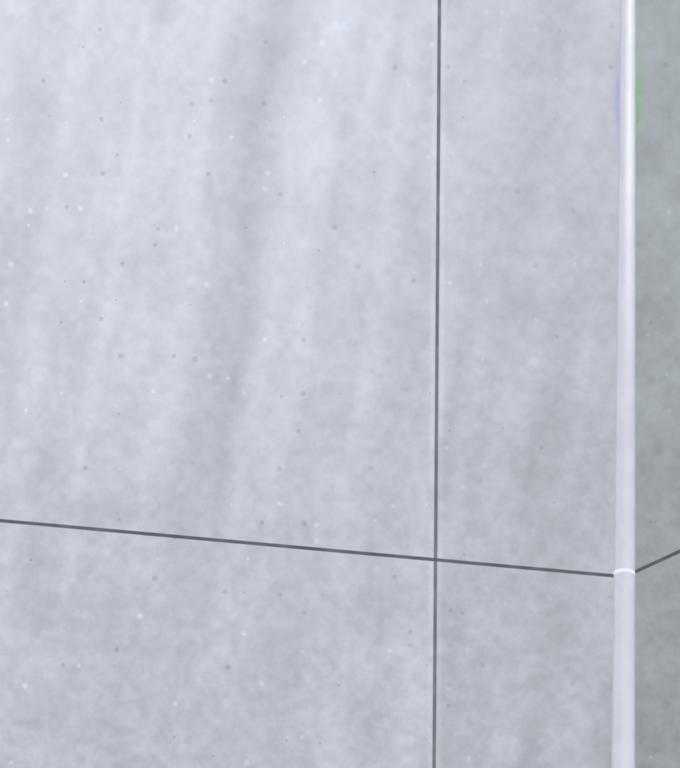
Reproduce this texture procedurally as a Shadertoy shader.

```glsl
const float ASPECT = 0.8867;
const vec3 STONE_DARK = vec3(0.65, 0.66, 0.69);
const vec3 STONE_LIGHT = vec3(0.85, 0.87, 0.92);
const vec3 JOINT_COLOR = vec3(0.40, 0.41, 0.44);
const vec3 TRIM_COLOR = vec3(0.80, 0.81, 0.86);
const vec3 SHINE_COLOR = vec3(0.96, 0.97, 1.0);
const vec3 SIDE_TINT = vec3(0.96, 0.985, 0.965);
const vec3 FRINGE_LEFT = vec3(-0.12, -0.10, 0.06);
const vec3 FRINGE_RIGHT = vec3(-0.10, 0.03, -0.14);
const vec2 UPRIGHT_X = vec2(0.566, 0.573);      // bottom, top
const vec2 TRIM_X = vec2(0.8125, 0.819);
const vec2 TRIM_HALF = vec2(0.0155, 0.0100);
const float CORNER_Y = 0.2490;
const float LEFT_SLOPE = -0.0898;
const float RIGHT_SLOPE = 0.46;
const float JOINT_HALF = 0.0021;
const float STREAK_LEAN = 0.14;
const float STREAK_GAIN = 0.46;
const float MOTTLE_GAIN = 0.36;
const float GRAIN_GAIN = 0.38;
const float PIT_CELLS = 42.0;
const float PIT_SHARE = 0.13;

float hash(vec2 p) {
    vec3 q = fract(vec3(p.xyx) * 0.1031);
    q += dot(q, q.yzx + 33.33);
    return fract((q.x + q.y) * q.z);
}

float noise(vec2 p) {
    vec2 i = floor(p), f = fract(p);
    f = f * f * (3.0 - 2.0 * f);
    return mix(mix(hash(i), hash(i + vec2(1, 0)), f.x),
               mix(hash(i + vec2(0, 1)), hash(i + vec2(1, 1)), f.x), f.y);
}

// Layered noise centred on zero
float fbm(vec2 p) {
    float sum = 0.0, gain = 0.5;
    for (int i = 0; i < 4; i++) {
        sum += gain * (noise(p) - 0.5);
        p = mat2(0.8, 0.6, -0.6, 0.8) * p * 2.03 + 17.3;
        gain *= 0.55;
    }
    return sum;
}

float bump(float x, float center, float width) {
    float d = (x - center) / width;
    return exp(-d * d);
}

// Long leaning veins, broad and fine
float streaks(vec2 p, float tile) {
    float s = p.x + STREAK_LEAN * (1.0 - p.y) + 0.02 * fbm(p * 5.0);
    float broad = noise(vec2(s * 15.0 + tile * 3.7, p.y * 1.3)) - 0.5;
    float fine = noise(vec2(s * 42.0 + tile * 9.1, p.y * 2.2 + 5.0)) - 0.5;
    float bands = 0.30 * bump(s, 0.285, 0.022) + 0.28 * bump(s, 0.44, 0.035)
                + 0.25 * bump(s, 0.195, 0.009) + 0.20 * bump(s, 0.105, 0.010)
                - 0.42 * bump(s, 0.365, 0.024);
    return 0.55 * broad + 0.40 * fine + bands * smoothstep(0.0, 0.5, p.y);
}

// Scattered dark pits and pale chips
float pits(vec2 p) {
    vec2 cell = floor(p * PIT_CELLS);
    vec2 center = 0.3 + 0.4 * vec2(hash(cell + 11.0), hash(cell + 47.0));
    float size = mix(0.08, 0.24, hash(cell + 83.0));
    float d = length(fract(p * PIT_CELLS) - center);
    float spot = 1.0 - smoothstep(size * 0.3, size, d);
    float pale = step(0.55, hash(cell + 29.0));
    return spot * step(hash(cell), PIT_SHARE) * mix(-0.38, 0.32, pale);
}

vec3 stone(vec2 p, float tile, float sideWall) {
    float tone = mix(0.40, 0.74, smoothstep(0.0, 1.0, p.y));
    tone += 0.08 * (1.0 - p.x / 0.57) * smoothstep(0.2, 0.9, p.y);
    tone -= 0.06 * step(1.0, tile);
    tone += STREAK_GAIN * streaks(p, tile) * (1.0 - 0.6 * sideWall);
    tone += MOTTLE_GAIN * fbm(p * vec2(19.0, 15.0) + tile * 7.0);
    tone += GRAIN_GAIN * fbm(p * 85.0) * mix(1.2, 0.75, p.y);
    tone += pits(p) * (1.0 - 0.5 * smoothstep(0.1, 0.8, p.x));
    tone -= 0.46 * sideWall;
    vec3 color = mix(STONE_DARK, STONE_LIGHT, clamp(tone, -0.4, 1.15));
    return color * mix(vec3(1.0), SIDE_TINT, sideWall);
}

void mainImage(out vec4 fragColor, in vec2 fragCoord) {
    vec2 p = fragCoord / iResolution.xy * vec2(ASPECT, 1.0);
    float aa = 1.0 / iResolution.y;

    // Tiles on the two walls
    float trimX = mix(TRIM_X.x, TRIM_X.y, p.y);
    float trimHalf = mix(TRIM_HALF.x, TRIM_HALF.y, p.y);
    float uprightX = mix(UPRIGHT_X.x, UPRIGHT_X.y, p.y);
    float across = p.x - trimX;
    float sideWall = step(0.0, across);
    float tile = step(uprightX, p.x) + sideWall;
    vec3 color = stone(p, tile, sideWall);

    // Joints
    float slope = mix(LEFT_SLOPE, RIGHT_SLOPE, sideWall);
    float level = abs(p.y - CORNER_Y - slope * across) / sqrt(1.0 + slope * slope);
    float upright = abs(p.x - uprightX);
    float wear = 0.82 + 0.18 * noise(p * 70.0);
    color += 0.03 * bump(upright, 0.006, 0.003);
    color = mix(color, JOINT_COLOR, wear * 0.9 * (1.0 - smoothstep(JOINT_HALF - aa, JOINT_HALF + aa, upright)));
    color = mix(color, JOINT_COLOR * 0.88, wear * (1.0 - smoothstep(JOINT_HALF - aa, JOINT_HALF + aa, level)));

    // Colour fringes beside the glare
    float glare = bump(p.y, 0.87, 0.055) * (0.5 + 0.5 * noise(p * 110.0));
    color += glare * (FRINGE_LEFT * bump(across, -0.011, 0.005) + FRINGE_RIGHT * bump(across, 0.012, 0.006));

    // Corner trim with its highlight and end cap
    float u = across / trimHalf;
    float shine = bump(u, 0.25, 0.5) * mix(0.25, 1.0, smoothstep(0.45, 0.9, p.y));
    vec3 trim = mix(TRIM_COLOR, SHINE_COLOR, shine) + 0.05 * fbm(p * vec2(90.0, 45.0));
    trim -= 0.07 * smoothstep(0.7, 1.0, abs(u));
    float cap = abs(p.y - CORNER_Y - 0.009 + 0.004 * u * u);
    trim = mix(trim, SHINE_COLOR, 0.8 * (1.0 - smoothstep(0.001, 0.004, cap)));
    color = mix(color, trim, 1.0 - smoothstep(-aa, aa, abs(across) - trimHalf));

    fragColor = vec4(clamp(color, 0.0, 1.0), 1.0);
}
```
